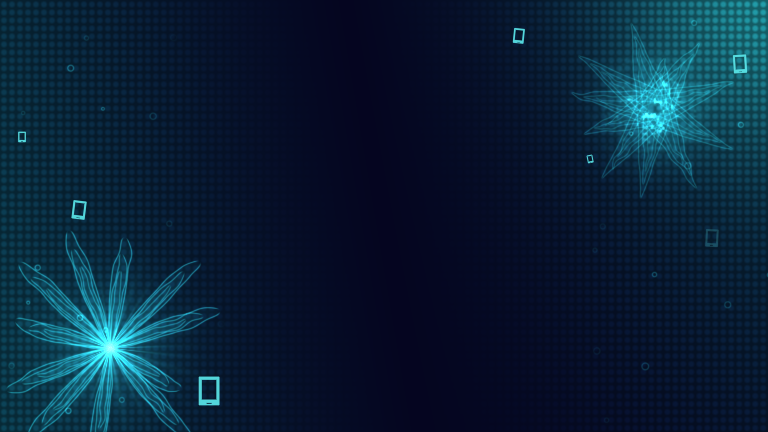
Write a WebGL 2 fragment shader that draws this background.

```glsl
#version 300 es
precision highp float;
// Two glowing filament bursts on a dark teal dot grid, with drifting handheld devices.

uniform vec2 u_resolution;
out vec4 fragColor;

const vec3 NAVY = vec3(0.018, 0.020, 0.125);
const vec3 TEAL = vec3(0.035, 0.190, 0.255);
const vec3 CORNER = vec3(0.065, 0.270, 0.245);
const vec3 FILAMENT = vec3(0.130, 0.610, 0.640);
const vec3 BRIGHT = vec3(0.360, 0.920, 0.930);

const float GRID_PITCH = 0.0185;
const float LINE_WIDTH = 0.0019;
const vec2 BLOOM_CENTER = vec2(0.255, 0.194);
const vec2 ORB_CENTER = vec2(1.516, 0.750);

// Spike directions in degrees and reach in canvas heights.
const int SPIKES = 11;
const float BLOOM_ANGLE[SPIKES] = float[](20., 45., 82., 110., 137., 165., 202., 228., 263., 311., 329.);
const float BLOOM_REACH[SPIKES] = float[](.27, .29, .26, .29, .29, .23, .26, .28, .27, .28, .19);
const float ORB_ANGLE[SPIKES] = float[](18., 56., 80., 106., 146., 171., 200., 234., 262., 297., 331.);
const float ORB_REACH[SPIKES] = float[](.195, .185, .12, .207, .218, .20, .178, .207, .215, .213, .207);

// Devices: center, half height, tilt. The last one is faint.
const int DEVICES = 7;
const vec4 DEVICE[DEVICES] = vec4[](
    vec4(1.201, .917, .017, -.10), vec4(1.713, .852, .021, .06),
    vec4(.051, .683, .012, .0), vec4(.183, .514, .021, -.12),
    vec4(.484, .095, .033, .0), vec4(1.366, .632, .009, .20),
    vec4(1.648, .449, .020, -.05));

float hash(vec2 p) {
    vec3 q = fract(vec3(p.xyx) * 0.1031);
    q += dot(q, q.yzx + 33.33);
    return fract((q.x + q.y) * q.z);
}

float noise(vec2 p) {
    vec2 i = floor(p), f = fract(p);
    f = f * f * (3.0 - 2.0 * f);
    return mix(mix(hash(i), hash(i + vec2(1, 0)), f.x),
               mix(hash(i + vec2(0, 1)), hash(i + vec2(1, 1)), f.x), f.y);
}

vec2 rotate(vec2 p, float a) {
    float c = cos(a), s = sin(a);
    return vec2(c * p.x + s * p.y, c * p.y - s * p.x);
}

float boxDistance(vec2 p, vec2 halfSize) {
    vec2 d = abs(p) - halfSize;
    return length(max(d, 0.0)) + min(max(d.x, d.y), 0.0);
}

// One spike of nested wavy contours; taper 0 is a petal, 1 a cone.
float spike(vec2 p, float angle, float reach, float taper) {
    vec2 q = rotate(p, radians(angle));
    float sum = 0.0;
    for (int k = 0; k < 3; k++) {
        float level = 1.0 - 0.33 * float(k);
        float t = q.x / (reach * (0.55 + 0.45 * level));
        float c = clamp(t, 0.0, 1.0);
        float petal = 0.043 * pow(c, 0.8) * pow(1.0 - c, 0.5);
        float width = level * mix(petal, 0.042 * (1.0 - c), taper);
        float wave = noise(vec2(c * 7.0, angle + float(k) * 5.0)) - 0.5;
        float y = q.y + wave * 0.011 * c;
        float d = (abs(y) - width) / LINE_WIDTH;
        float along = smoothstep(0.0, 0.15, t) * (1.0 - smoothstep(0.96, 1.0, t));
        float fill = 1.0 - smoothstep(-0.003, 0.002, abs(y) - width);
        sum += along * (exp(-d * d) * (0.4 + 0.3 * level) + 0.07 * fill);
    }
    return sum;
}

// Hollow tablet with a thicker lower bezel.
float device(vec2 p, float h, float px) {
    float bezel = h * 0.2;
    float outer = boxDistance(p, vec2(h * 0.72, h) - 0.002) - 0.002;
    float inner = boxDistance(p - vec2(0.0, bezel * 0.45), vec2(h * 0.72 - bezel, h - bezel * 1.5));
    float button = boxDistance(p + vec2(0.0, h * 0.87), vec2(h * 0.18, h * 0.04));
    float d = max(max(outer, -inner), -button);
    return 1.0 - smoothstep(-0.5 * px, 0.8 * px, d);
}

// Sparse small rings and specks scattered over a cell grid.
float motes(vec2 p) {
    vec2 cell = floor(p / 0.11);
    vec2 center = vec2(hash(cell + 3.1), hash(cell + 7.7)) * 0.7 + 0.15;
    float r = length(p - (cell + center) * 0.11);
    float size = 0.002 + 0.006 * hash(cell + 11.3);
    float d = (r - size) / 0.002;
    return step(0.72, hash(cell)) * exp(-d * d) * (0.15 + 0.35 * hash(cell + 5.9));
}

void main() {
    vec2 p = gl_FragCoord.xy / u_resolution.y;
    float px = 1.0 / u_resolution.y;

    // Navy crease brightening toward both sides and the upper right corner
    float side = p.x - (0.93 - 0.17 * (p.y - 0.24));
    float amount = pow(abs(side) / 0.9, 1.2);
    amount *= side > 0.0 ? mix(0.4, 1.0, p.y) : 1.0;
    vec3 color = mix(NAVY, TEAL, min(amount, 1.1));
    vec2 toCorner = p - vec2(1.77, 1.0);
    color += CORNER * exp(-dot(toCorner, toCorner) / 0.11);

    // Dot grid, fading out at the crease
    float dotMask = 1.0 - smoothstep(0.15, 0.55, length(fract(p / GRID_PITCH) - 0.5));
    color *= 1.0 + (dotMask - 0.4) * 0.5 * smoothstep(0.05, 0.6, abs(side));

    // Spikes of both bursts
    vec2 b = p - BLOOM_CENTER, o = p - ORB_CENTER;
    float rb = length(b), ro = length(o);
    float lines = 0.0;
    for (int i = 0; i < SPIKES; i++) {
        if (rb < 0.32) lines += spike(b, BLOOM_ANGLE[i], BLOOM_REACH[i], 0.0);
        if (ro < 0.24) lines += 0.5 * spike(o, ORB_ANGLE[i], ORB_REACH[i], 1.0);
    }
    color += FILAMENT * min(lines, 1.1) * 0.75;

    // Bloom halo, rays and hot core
    float a = atan(b.y, b.x + 1e-5);
    float rays = pow(0.5 + 0.5 * sin(a * 31.0 + 2.0 * sin(a * 7.0)), 3.0);
    color += FILAMENT * (0.25 * exp(-rb * rb / 0.018) + 0.75 * rays * exp(-rb / 0.055));
    color += BRIGHT * (0.5 * exp(-rb / 0.028) + 1.1 * exp(-rb * rb / 0.00018));

    // Grainy orb body
    float grain = noise(o * 150.0) * noise(o * 55.0 + 9.0);
    color += FILAMENT * exp(-ro * ro / 0.009) * (0.28 + 0.65 * grain);
    color += BRIGHT * exp(-ro * ro / 0.0028) * smoothstep(0.35, 0.8, grain) * 0.9;

    // Scattered motes and devices
    color += FILAMENT * motes(p) * smoothstep(0.35, 0.7, abs(side));
    for (int i = 0; i < DEVICES; i++) {
        vec4 v = DEVICE[i];
        float strength = i == DEVICES - 1 ? 0.2 : 0.9;
        color = mix(color, BRIGHT, strength * device(rotate(p - v.xy, v.w), v.z, px));
    }

    fragColor = vec4(min(color, 1.0), 1.0);
}
```
